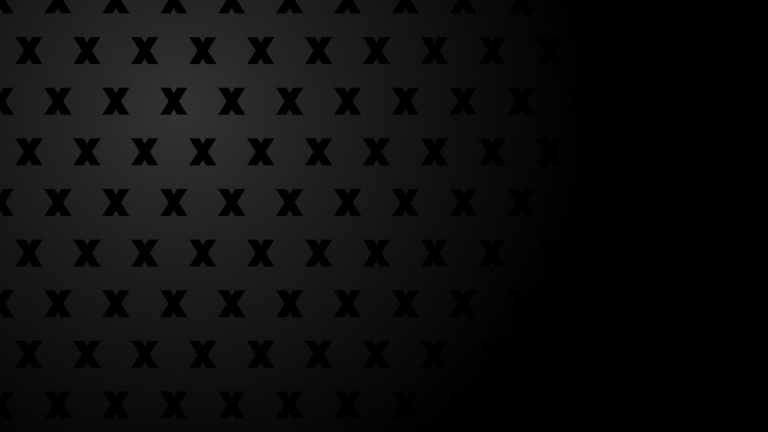
A WebGL 1 fragment shader for this pattern:

```glsl
precision highp float;
// Staggered rows of heavy black crosses over a dark grey radial glow.
// Alternate rows shift by half a column; each cross is two slanted bars
// cut flat at top and bottom. Lengths are fractions of the canvas height.

uniform vec2 u_resolution;

const vec2 CELL = vec2(0.1341, 0.1172);     // column and row spacing
const float FIRST_ROW = 0.0625;             // centre height of the lowest row
const float CROSS_HALF_HEIGHT = 0.0312;
const float BAR_HALF_WIDTH = 0.0118;        // measured horizontally
const float BAR_SLOPE = 0.63;               // sideways run per unit of height

const vec2 GLOW_CENTRE = vec2(0.417, 0.745);
const float GLOW_RADIUS = 0.954;
const float GLOW_FALLOFF = 1.1;
const vec3 GLOW_COLOUR = vec3(0.2);
const vec3 CROSS_COLOUR = vec3(0.002);

// Position relative to the nearest cell centre in the staggered grid.
vec2 staggeredCell(vec2 p, vec2 cell, float firstRow) {
    float row = floor((p.y - firstRow) / cell.y + 0.5);
    float shift = 0.5 * mod(row, 2.0);
    float column = floor(p.x / cell.x - shift + 0.5);
    return p - vec2((column + shift) * cell.x, firstRow + row * cell.y);
}

// Signed distance to a flat-ended diagonal cross.
float crossDistance(vec2 p, float halfHeight, float halfWidth, float slope) {
    vec2 q = abs(p);
    float bar = (abs(q.x - slope * q.y) - halfWidth) / sqrt(1.0 + slope * slope);
    return max(bar, q.y - halfHeight);
}

// Coverage of a shape, smoothed over about one pixel.
float coverage(float dist, float pixel) {
    return 1.0 - smoothstep(-0.75 * pixel, 0.75 * pixel, dist);
}

// Brightness falling from one at the centre to zero at the radius.
float radialGlow(vec2 p, vec2 centre, float radius, float falloff) {
    float fade = clamp(1.0 - length(p - centre) / radius, 0.0, 1.0);
    return pow(fade, falloff);
}

void main() {
    vec2 p = gl_FragCoord.xy / u_resolution.y;
    float pixel = 1.0 / u_resolution.y;

    // Background light
    float glow = radialGlow(p, GLOW_CENTRE, GLOW_RADIUS, GLOW_FALLOFF);
    vec3 colour = GLOW_COLOUR * glow;

    // Crosses
    vec2 local = staggeredCell(p, CELL, FIRST_ROW);
    float dist = crossDistance(local, CROSS_HALF_HEIGHT, BAR_HALF_WIDTH, BAR_SLOPE);
    colour = mix(colour, CROSS_COLOUR * glow, coverage(dist, pixel));

    gl_FragColor = vec4(colour, 1.0);
}
```
